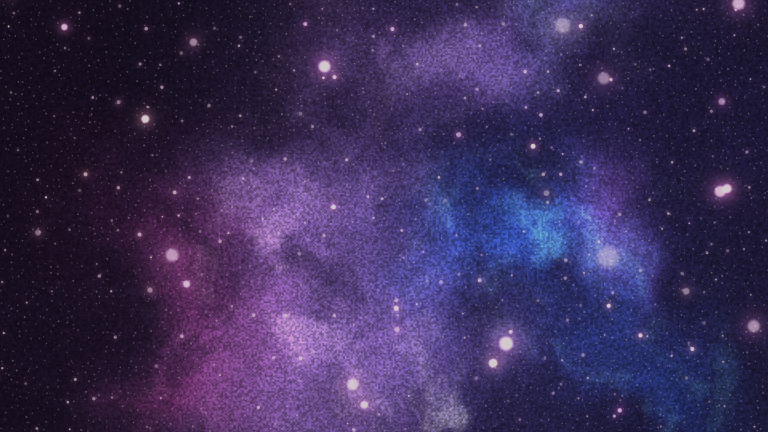
Write a WebGL 1 fragment shader that draws this texture.

```glsl
precision highp float;
// A dim nebula: violet, magenta and blue mists over a dark sky with stars.
// Soft blobs bent by fractal noise shape the mist; jittered grids of several
// sizes scatter the stars, and a fine speckle covers everything.

uniform vec2 u_resolution;

#define WARP 0.28
#define CLOUD_SCALE 5.0
#define WISP_SCALE 10.0
#define VIOLET_GAIN 1.0
#define BLUE_GAIN 1.0
#define WISP_GAIN 1.0
#define GRAIN 0.55
#define GRAIN_SCALE 270.0
#define STAR_GAIN 1.0
#define GLOW_GAIN 0.42

float hash(vec2 p) {
  vec3 h = fract(vec3(p.xyx) * 0.1031);
  h += dot(h, h.yzx + 33.33);
  return fract((h.x + h.y) * h.z);
}

float noise(vec2 p) {
  vec2 i = floor(p), f = fract(p);
  f = f * f * (3.0 - 2.0 * f);
  vec2 e = vec2(1.0, 0.0);
  return mix(mix(hash(i), hash(i + e.xy), f.x),
             mix(hash(i + e.yx), hash(i + e.xx), f.x), f.y);
}

float fbm(vec2 p) {
  float sum = 0.0, amp = 0.5;
  for (int i = 0; i < 5; i++) {
    sum += amp * noise(p);
    p = mat2(1.6, 1.2, -1.2, 1.6) * p + 17.3;
    amp *= 0.52;
  }
  return sum;
}

float blob(vec2 p, vec2 center, vec2 radius) {
  vec2 d = (p - center) / radius;
  return exp(-dot(d, d));
}

// One grid of stars: cells per height, share of filled cells, radius range.
vec3 stars(vec2 p, float cells, float share, vec2 radii, float glow) {
  vec3 light = vec3(0.0);
  float soft = 0.7 / u_resolution.y;
  vec2 home = floor(p * cells);
  for (int y = -1; y <= 1; y++) {
    for (int x = -1; x <= 1; x++) {
      vec2 cell = home + vec2(float(x), float(y));
      vec2 seed = cell + cells * 3.7;
      vec2 jitter = vec2(hash(seed + 11.0), hash(seed + 29.0));
      float size = hash(seed + 47.0);
      float r = mix(radii.x, radii.y, size * size);
      float d = length(p - (cell + 0.1 + 0.8 * jitter) / cells);
      float lit = step(hash(seed), share) * mix(0.45, 1.0, hash(seed + 71.0));
      float edge = max(soft, 0.35 * r);
      float core = 1.0 - smoothstep(r - edge, r + edge, d);
      float halo = glow * (exp(-d * d / (5.0 * r * r)) + 0.35 * exp(-d / (2.5 * r)));
      vec3 tint = mix(vec3(0.62, 0.25, 0.62), vec3(0.65, 0.42, 0.45), hash(seed + 93.0));
      light += lit * (core * vec3(0.62, 0.60, 0.62) + halo * tint);
    }
  }
  return light;
}

// Sky and mist colour at p, where p.y runs from 0 to 1.
vec3 nebula(vec2 p) {
  vec2 q = p + WARP * (vec2(fbm(p * 3.5), fbm(p * 3.5 + 41.0)) - 0.5);
  float cloud = smoothstep(0.2, 0.8, fbm(q * CLOUD_SCALE + 5.0));
  float wisp = smoothstep(0.48, 0.78, fbm(q * WISP_SCALE + 23.0));

  float violet = blob(q, vec2(0.77, 0.18), vec2(0.38, 0.36))
    + 0.65 * blob(q, vec2(0.76, 0.56), vec2(0.19, 0.25))
    + 0.65 * blob(q, vec2(0.98, 0.87), vec2(0.30, 0.12))
    + 0.45 * blob(q, vec2(1.28, 0.96), vec2(0.24, 0.16));
  float magenta = blob(q, vec2(0.50, 0.32), vec2(0.17, 0.26))
    + 0.7 * blob(q, vec2(0.42, 0.06), vec2(0.14, 0.10))
    + 0.3 * blob(q, vec2(0.28, 0.54), vec2(0.14, 0.14));
  float blue = blob(q, vec2(1.15, 0.41), vec2(0.15, 0.13))
    + blob(q, vec2(1.36, 0.43), vec2(0.13, 0.16))
    + 0.5 * blob(q, vec2(1.50, 0.10), vec2(0.26, 0.18))
    + 0.3 * blob(q, vec2(1.32, 0.95), vec2(0.12, 0.12));
  float rose = blob(q, vec2(1.44, 0.50), vec2(0.10, 0.13));
  float indigo = blob(q, vec2(1.25, 0.45), vec2(0.50, 0.60));
  float pale = blob(q, vec2(1.03, 0.06), vec2(0.14, 0.12))
    + 0.6 * blob(q, vec2(0.64, 0.34), vec2(0.13, 0.18));

  vec3 col = mix(vec3(0.080, 0.052, 0.115), vec3(0.095, 0.075, 0.165),
                 smoothstep(0.1, 1.1, p.x));
  col += vec3(0.035, 0.045, 0.125) * indigo * (0.6 + 0.6 * cloud);
  col += VIOLET_GAIN * vec3(0.27, 0.19, 0.32) * violet * (0.4 + cloud);
  col += vec3(0.18, 0.02, 0.09) * magenta * (0.3 + 0.9 * cloud);
  col += BLUE_GAIN * vec3(0.02, 0.13, 0.29) * blue * (0.25 + 1.1 * cloud);
  col += vec3(0.22, 0.10, 0.19) * rose * (0.2 + 1.2 * cloud);
  col += WISP_GAIN * wisp * (vec3(0.24, 0.25, 0.20) * pale
    + vec3(0.10, 0.08, 0.09) * violet + vec3(0.12, 0.25, 0.22) * blue);
  return col;
}

void main() {
  vec2 p = gl_FragCoord.xy / u_resolution.y;
  vec3 col = nebula(p);
  col *= 1.0 + GRAIN * (noise(p * GRAIN_SCALE) - 0.5);

  // Stars from dust to a few large glowing ones
  vec3 light = 0.45 * stars(p, 62.0, 0.6, vec2(0.0012, 0.0022), 0.0);
  light += 0.8 * stars(p, 21.0, 0.35, vec2(0.0020, 0.0045), 0.2);
  light += stars(p, 8.0, 0.25, vec2(0.0045, 0.0100), GLOW_GAIN);
  light += stars(p, 3.3, 0.30, vec2(0.0120, 0.0250), GLOW_GAIN);
  col += STAR_GAIN * light * (1.0 - col);

  gl_FragColor = vec4(min(col, vec3(0.82, 0.79, 0.80)), 1.0);
}
```
